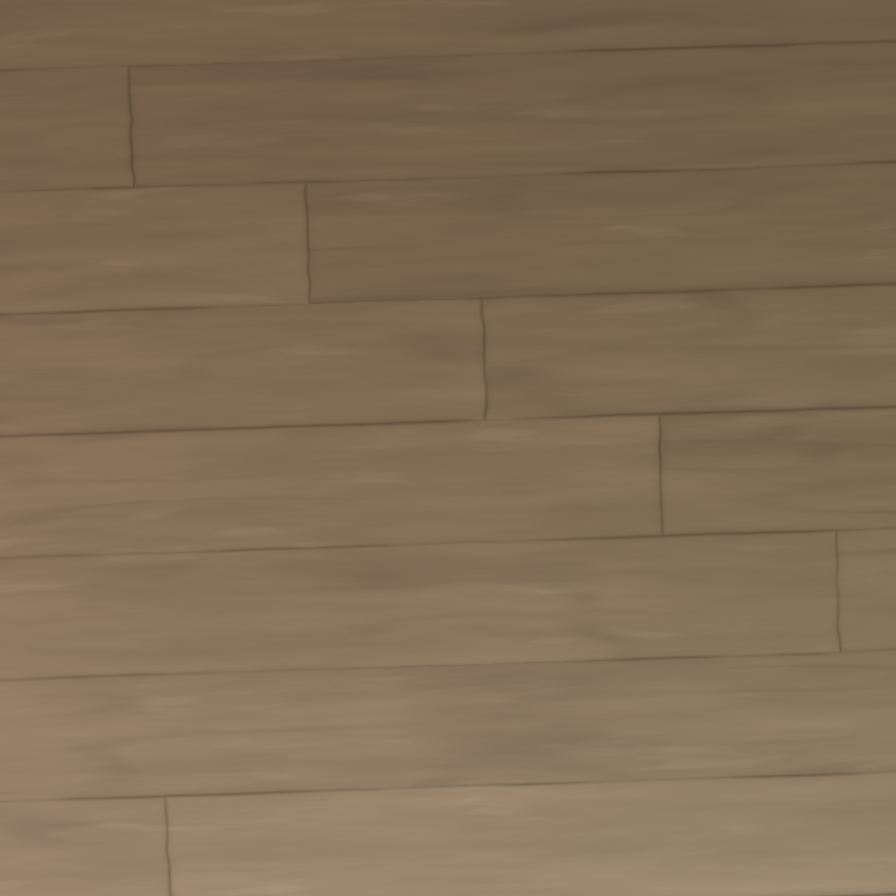
Give the GLSL for this texture, as a Shadertoy shader.

```glsl
// Pale oak floorboards in slightly tilted rows with stepped end joints.
// Rows come from floor/fract of a sheared height; stretched value noise gives
// the grain and the uneven seams, and a soft gradient lights the floor from below.

float hash(vec2 p) {
    vec3 q = fract(vec3(p.xyx) * 0.1031);
    q += dot(q, q.yzx + 33.33);
    return fract((q.x + q.y) * q.z);
}

float noise(vec2 p) {
    vec2 cell = floor(p), f = fract(p);
    f = f * f * (3.0 - 2.0 * f);
    return mix(mix(hash(cell), hash(cell + vec2(1, 0)), f.x),
               mix(hash(cell + vec2(0, 1)), hash(cell + vec2(1, 1)), f.x), f.y);
}

float fbm(vec2 p) {
    float sum = 0.0, amplitude = 0.53;
    for (int i = 0; i < 4; i++) {
        sum += amplitude * noise(p);
        p = p * 2.03 + 17.3;
        amplitude *= 0.5;
    }
    return sum;
}

// Soft dark line: 1 at its centre, fading over the given width
float softLine(float dist, float width) {
    float d = dist / max(width, 0.8 / iResolution.y);
    return exp(-d * d);
}

// Signed grain around zero: broad bands, fine fibres and thin dark veins
float woodGrain(vec2 p, float seed) {
    p.y += 0.022 * (fbm(vec2(p.x * 2.5, p.y * 7.0) + seed) - 0.5);
    float bands = fbm(vec2(p.x * 3.0, p.y * 34.0) + seed) - 0.5;
    float fibres = fbm(vec2(p.x * 14.0, p.y * 120.0) + seed) - 0.5;
    float ridge = abs(noise(vec2(p.x * 3.5, p.y * 38.0) + seed * 1.7) - 0.5);
    float patches = smoothstep(0.4, 0.7, fbm(p * vec2(3.0, 9.0) + seed + 5.0));
    float veins = (1.0 - smoothstep(0.0, 0.13, ridge)) * patches;
    return 0.13 * bands + 0.065 * fibres - 0.045 * veins;
}

void mainImage(out vec4 fragColor, in vec2 fragCoord) {
    vec2 uv = fragCoord / iResolution.xy;

    // Rows of boards, rising gently to the right
    float rowHeight = 0.136;
    float wobble = 0.003 * (fbm(vec2(uv.x * 9.0, uv.y * 4.0)) - 0.5);
    float height = uv.y - 0.033 * uv.x - 0.1055 + wobble;
    float row = floor(height / rowHeight);
    float across = fract(height / rowHeight);

    // End joints step left by a fixed amount on each higher row
    float boardLength = 1.141;
    float along = uv.x + 0.035 * (across - 1.0) * rowHeight - 1.129 + 0.197 * row
                + 0.003 * (noise(vec2(uv.y * 60.0, row)) - 0.5);
    float board = floor(along / boardLength);
    float jointDist = abs(along - boardLength * floor(along / boardLength + 0.5));
    float seamDist = (0.5 - abs(across - 0.5)) * rowHeight;
    float boardTone = hash(vec2(row + 11.0, board + 7.0));

    // Lighting: brighter toward the bottom, warmer on the left
    float depth = 1.0 - uv.y;
    float light = 0.452 + 0.05 * depth + 0.105 * depth * depth
                + 0.02 * (0.5 - uv.x) + 0.018 * (fbm(uv * 3.0) - 0.5);
    vec3 tint = mix(vec3(1.0, 0.825, 0.635), vec3(1.0, 0.865, 0.715),
                    smoothstep(0.44, 0.63, light));
    tint += (uv.x - 0.5) * vec3(-0.02, 0.022, 0.008);
    vec3 color = light * tint;

    // Board variation and grain
    float grain = woodGrain(vec2(uv.x, height), boardTone * 61.0 + 3.0);
    color *= 1.0 + 0.045 * (boardTone - 0.5) + grain;

    // Pale scuffs, faint and elongated
    float scuff = smoothstep(0.62, 0.82, fbm(vec2(uv.x * 7.0, height * 55.0) + 31.0));
    color += 0.025 * scuff;

    // Worn seams: thin core with a faint shadow, broken along the length
    float seamWear = mix(0.3, 1.0, smoothstep(0.25, 0.7, fbm(vec2(uv.x * 7.0, floor(height / rowHeight + 0.5) * 5.0))));
    float jointWear = mix(0.5, 1.0, noise(vec2(uv.y * 26.0, row * 3.0)));
    float seam = seamWear * (0.17 * softLine(seamDist, 0.0019) + 0.05 * softLine(seamDist, 0.007));
    float joint = jointWear * (0.18 * softLine(jointDist, 0.0019) + 0.04 * softLine(jointDist, 0.006));
    color *= 1.0 - max(seam, joint) * vec3(0.95, 1.0, 1.08);

    fragColor = vec4(color, 1.0);
}
```
